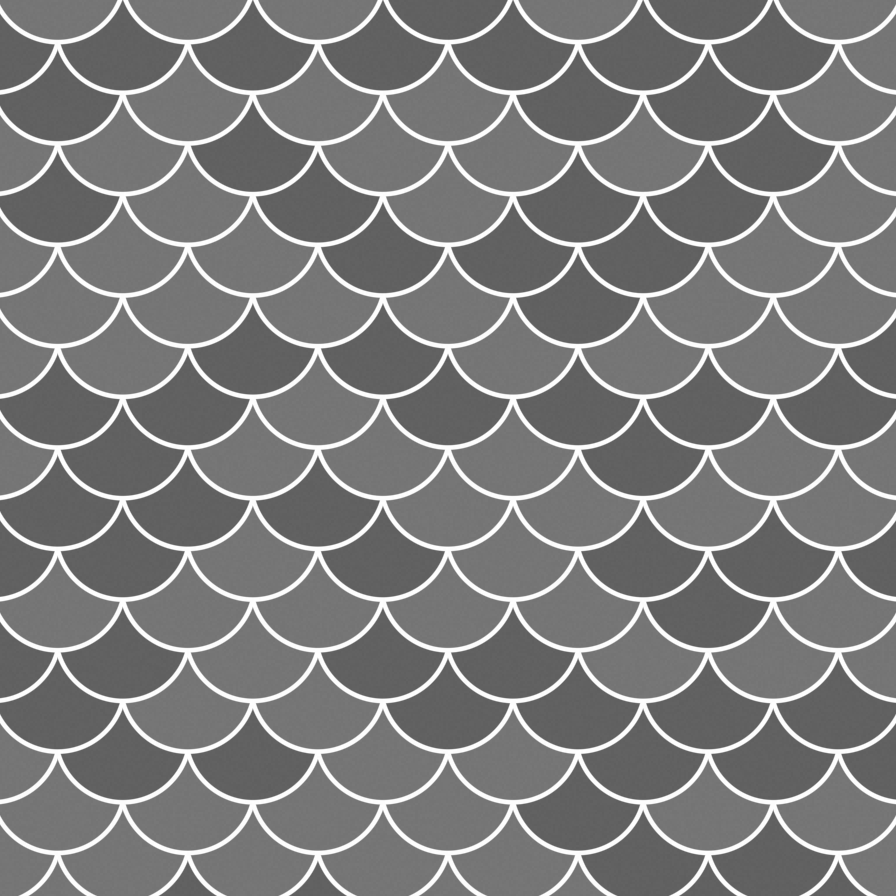
A WebGL 2 fragment shader for this pattern:

```glsl
#version 300 es
precision highp float;

uniform vec2 u_resolution;
out vec4 fragColor;

const vec2 PITCH = vec2(0.1452, 0.05656);   // column width, row spacing
const vec2 ANCHOR = vec2(0.5, 0.5005);      // lowest point of scale (0, 0)
const float LINE_HALF = 0.0026;
const float DARK_SHARE = 0.445;
const float GRAIN = 0.012;

const vec3 LIGHT_GREY = vec3(0.46);
const vec3 DARK_GREY = vec3(0.38);
const vec3 LINE_WHITE = vec3(0.992);

float hash(vec2 p) {
    vec3 q = fract(vec3(p.xyx) * 0.1031);
    q += dot(q, q.yzx + 33.33);
    return fract((q.x + q.y) * q.z);
}

// 1 inside a shape, 0 outside, smoothed across its edge
float coverage(float dist, float blur) {
    return 1.0 - smoothstep(-blur, blur, dist);
}

// Radius of the arc whose sides meet the neighbours one row up
float scaleRadius(vec2 pitch) {
    float halfWidth = 0.5 * pitch.x;
    return (halfWidth * halfWidth + pitch.y * pitch.y) / (2.0 * pitch.y);
}

vec3 scaleColor(vec2 id) {
    return mix(LIGHT_GREY, DARK_GREY, step(hash(id + 57.0), DARK_SHARE));
}

// Paint the nearest outlined scale of one row over the colour below
vec3 paintScale(vec3 below, vec2 p, float row, vec2 pitch, float lineHalf, float blur) {
    float shift = 0.5 * mod(row, 2.0);
    float column = floor(p.x / pitch.x - shift + 0.5);
    float radius = scaleRadius(pitch);
    vec2 center = vec2((column + shift) * pitch.x, row * pitch.y + radius);
    float dist = length(p - center) - radius;
    vec3 outlined = mix(below, LINE_WHITE, coverage(dist - lineHalf, blur));
    return mix(outlined, scaleColor(vec2(column, row)), coverage(dist + lineHalf, blur));
}

void main() {
    vec2 uv = gl_FragCoord.xy / u_resolution.y;
    float blur = 0.85 / u_resolution.y;
    vec2 p = uv - ANCHOR;

    // Higher rows overlap lower ones
    float baseRow = floor(p.y / PITCH.y);
    vec3 color = LINE_WHITE;
    for (int i = -1; i <= 1; i++) {
        color = paintScale(color, p, baseRow + float(i), PITCH, LINE_HALF, blur);
    }

    // Faint grain
    color += GRAIN * (hash(floor(uv * 384.0)) - 0.5);
    fragColor = vec4(clamp(color, 0.0, 1.0), 1.0);
}
```
